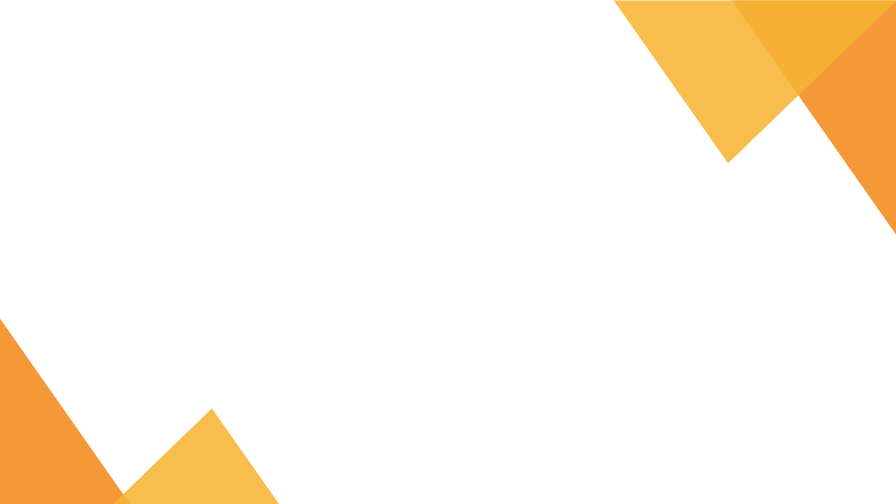
Give the GLSL for this background, as a WebGL 2 fragment shader.

```glsl
#version 300 es
precision highp float;

uniform vec2 u_resolution;
out vec4 fragColor;

// Colours
const vec3 PAPER = vec3(1.0);
const vec3 ORANGE = vec3(0.96, 0.60, 0.22);
const vec3 AMBER = vec3(0.966, 0.705, 0.203);
const float AMBER_OPACITY = 0.87;

// Edge slopes shared by all shapes
const float FALL_SLOPE = 1.426;
const float RISE_SLOPE = 0.967;

// Positions in canvas heights, measured from the nearest corner
const vec2 LOWER_ORANGE_EDGE = vec2(0.0, 0.368);
const vec2 LOWER_AMBER_APEX = vec2(0.4205, 0.1898);
const vec2 UPPER_ORANGE_EDGE = vec2(-0.3264, 0.0);
const vec2 UPPER_AMBER_APEX = vec2(-0.3333, -0.3241);
const float TOP_MARGIN = 0.001;

// Signed distance to the falling edge, negative below it
float fallingEdge(vec2 p) {
    return dot(p, normalize(vec2(FALL_SLOPE, 1.0)));
}

// Signed distance to the rising edge, negative below it
float risingEdge(vec2 p) {
    return dot(p, normalize(vec2(-RISE_SLOPE, 1.0)));
}

// Upward-pointing peak with its apex at the origin
float peak(vec2 p) {
    return max(fallingEdge(p), risingEdge(p));
}

// Coverage of a shape, smoothed over one pixel
float coverage(float dist) {
    return clamp(0.5 - dist * u_resolution.y, 0.0, 1.0);
}

void main() {
    vec2 lower = gl_FragCoord.xy / u_resolution.y;
    vec2 upper = (gl_FragCoord.xy - u_resolution) / u_resolution.y;
    float topEdge = upper.y + TOP_MARGIN;

    // Solid corners
    float lowerOrange = fallingEdge(lower - LOWER_ORANGE_EDGE);
    float upperOrange = max(-fallingEdge(upper - UPPER_ORANGE_EDGE), topEdge);
    float orange = coverage(min(lowerOrange, upperOrange));

    // Translucent peaks, the upper one turned upside down
    float lowerAmber = peak(lower - LOWER_AMBER_APEX);
    float upperAmber = max(peak(UPPER_AMBER_APEX - upper), topEdge);
    float amber = coverage(min(lowerAmber, upperAmber));

    vec3 color = mix(PAPER, ORANGE, orange);
    color = mix(color, AMBER, amber * AMBER_OPACITY);
    fragColor = vec4(color, 1.0);
}
```
